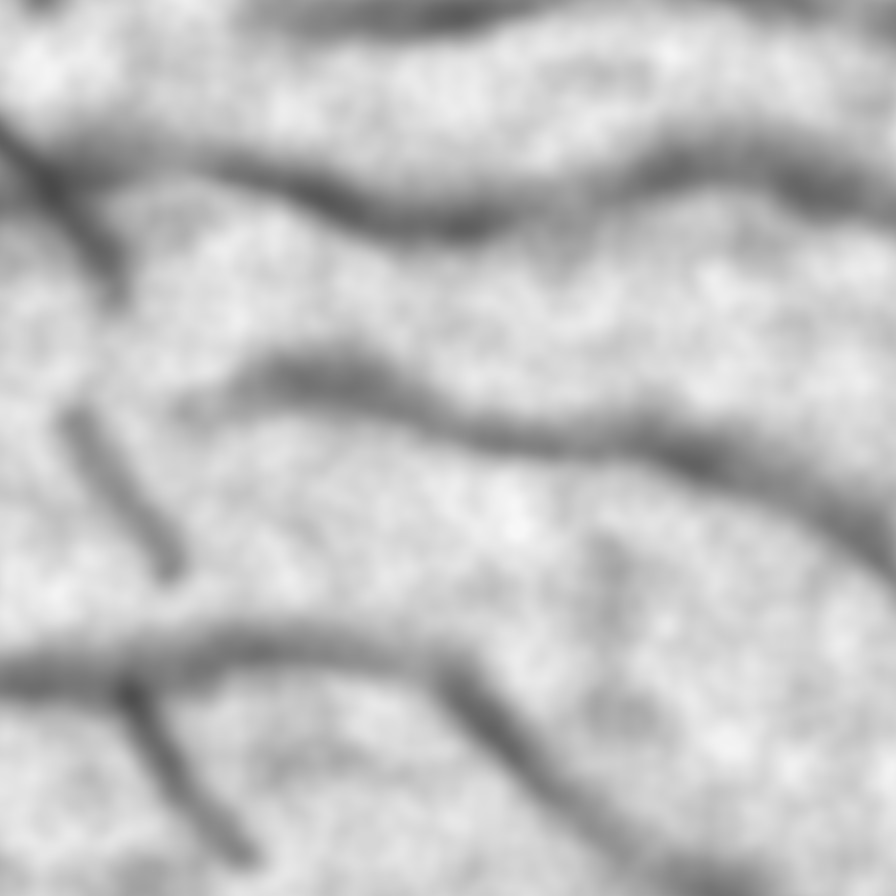
Give the GLSL for this texture, as a WebGL 1 fragment shader.

```glsl
precision highp float;
uniform vec2 u_resolution;

#define SURFACE_TONE 0.855
#define GROOVE_DEPTH 0.50
#define GROOVE_WIDTH 0.040
#define CLEFT_DEPTH 0.42
#define CLEFT_WIDTH 0.030
#define FALL_SLOPE 0.75
#define WAVE_HEIGHT 0.030
#define WOBBLE 0.030
#define MOTTLE 0.13
#define HAZE 0.17
#define SEED 3.0

vec2 gradientAt(vec2 cell) {
  vec2 q = cell + SEED;
  float angle = 6.2832 * fract(sin(dot(q, vec2(127.1, 311.7))) * 43758.5);
  return vec2(cos(angle), sin(angle));
}

// Gradient noise, roughly -0.7 to 0.7
float noise(vec2 p) {
  vec2 cell = floor(p);
  vec2 f = p - cell;
  vec2 ease = f * f * f * (f * (f * 6.0 - 15.0) + 10.0);
  vec2 e = vec2(1.0, 0.0);
  float a = dot(gradientAt(cell), f);
  float b = dot(gradientAt(cell + e.xy), f - e.xy);
  float c = dot(gradientAt(cell + e.yx), f - e.yx);
  float d = dot(gradientAt(cell + e.xx), f - e.xx);
  return mix(mix(a, b, ease.x), mix(c, d, ease.x), ease.y);
}

float bell(float x) {
  return exp(-x * x);
}

float segmentDistance(vec2 p, vec2 start, vec2 span) {
  vec2 q = p - start;
  return length(q - span * clamp(dot(q, span) / dot(span, span), 0.0, 1.0));
}

// Long wavy groove: level at the left, falling away past its bend
float groove(vec2 p, float row) {
  float level = 0.255 + 0.30 * row - 0.017 * row * row;
  float past = p.x - (0.46 + 0.28 * row);
  float root = sqrt(past * past + 0.008);
  float fall = FALL_SLOPE * 0.5 * (past + root);
  float slope = FALL_SLOPE * 0.5 * (1.0 + past / root);
  float wave = WAVE_HEIGHT * sin(10.0 * p.x - 2.4 + row);
  float d = (p.y - level - wave + fall) / sqrt(1.0 + slope * slope);

  // The upper flank is softer than the lower one
  float spread = 1.0 + 0.5 * noise(vec2(p.x * 4.0, row * 5.3));
  float width = GROOVE_WIDTH * spread * mix(0.85, 1.25, smoothstep(-0.02, 0.02, d));
  float start = mod(row, 2.0) * 0.5 - 0.22;
  float shown = smoothstep(start - 0.06, start + 0.09, p.x);
  float strength = 0.88 + 0.65 * noise(vec2(p.x * 7.0, row * 3.7 + 0.4));
  return shown * strength * bell(d / width);
}

// Short cleft running down to the right
float cleft(vec2 p, float row) {
  vec2 start = vec2(0.14 - 0.07 * row, 0.21 + 0.32 * row);
  float d = segmentDistance(p, start, vec2(0.12, -0.16));
  return (0.95 + 0.6 * noise(p * 9.0 + row)) * bell(d / CLEFT_WIDTH);
}

void main() {
  vec2 p = gl_FragCoord.xy / u_resolution;
  vec2 bent = p + WOBBLE * vec2(noise(p * 5.0), noise(p * 5.0 + 17.3));
  bent += 0.3 * WOBBLE * vec2(noise(p * 15.0 + 4.1), noise(p * 15.0 + 31.7));

  // Pale mottled surface
  float mottle = noise(p * vec2(9.0, 10.0) + 8.2)
               + 0.8 * noise(p * vec2(19.0, 17.0) + 2.6)
               + 0.35 * noise(p * 37.0 + 5.9);
  float tone = SURFACE_TONE + MOTTLE * mottle;

  // Loose grey haze
  tone -= HAZE * smoothstep(0.12, 0.55, noise(p * vec2(4.5, 7.0) + 12.4));

  // Carve the grooves and clefts
  for (int i = 0; i < 4; i++) {
    float row = float(i);
    tone *= 1.0 - GROOVE_DEPTH * groove(bent, row);
    tone *= 1.0 - CLEFT_DEPTH * cleft(bent, row);
  }

  gl_FragColor = vec4(vec3(clamp(tone, 0.16, 0.97)), 1.0);
}
```
